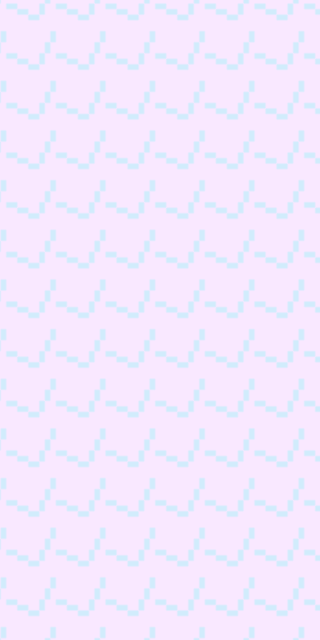
Reproduce this pattern procedurally as a Shadertoy shader.

```glsl
const vec3 BACKGROUND = vec3(0.975, 0.91, 1.0);
const vec3 DASH_COLOR = vec3(0.82, 0.925, 0.99);
const float CELLS_ACROSS = 58.0;          // grid cells over the canvas width
const float TILE = 9.0;                   // cells per repeat, both ways
const vec2 OFFSET = vec2(0.13, 5.65);     // tile start from the upper left, in cells
const vec2 DASH_HALF = vec2(1.0, 0.5);    // half size of a flat dash
const float CORNER = 0.2;
const float SOFTNESS = 0.23;              // half width of the blurred rim
const int DASHES_PER_ARM = 3;

float roundedBox(vec2 p, vec2 halfSize, float radius) {
    vec2 q = abs(p) - halfSize + radius;
    return length(max(q, 0.0)) + min(max(q.x, q.y), 0.0) - radius;
}

// Shortest offset to the nearest copy of a point on the repeating tile
vec2 wrapTile(vec2 p) {
    return p - TILE * floor(p / TILE + 0.5);
}

// Stepped hook: a shallow arm of flat dashes meets a steep arm of upright ones
float hookDistance(vec2 p) {
    float d = TILE;
    for (int i = 0; i < DASHES_PER_ARM; i++) {
        float k = float(i);
        vec2 flatCenter = vec2(2.0 + 2.0 * k, 4.5 + k);
        vec2 uprightCenter = vec2(9.5 - k, 1.0 + 2.0 * k);
        d = min(d, roundedBox(wrapTile(p - flatCenter), DASH_HALF, CORNER));
        d = min(d, roundedBox(wrapTile(p - uprightCenter), DASH_HALF.yx, CORNER));
    }
    return d;
}

void mainImage(out vec4 fragColor, in vec2 fragCoord) {
    // Cell units, measured down from the upper left
    float pixel = CELLS_ACROSS / iResolution.x;
    vec2 p = vec2(fragCoord.x, iResolution.y - fragCoord.y) * pixel - OFFSET;

    float rim = max(SOFTNESS, 0.75 * pixel);
    float ink = 1.0 - smoothstep(-rim, rim, hookDistance(p));
    fragColor = vec4(mix(BACKGROUND, DASH_COLOR, ink), 1.0);
}
```
